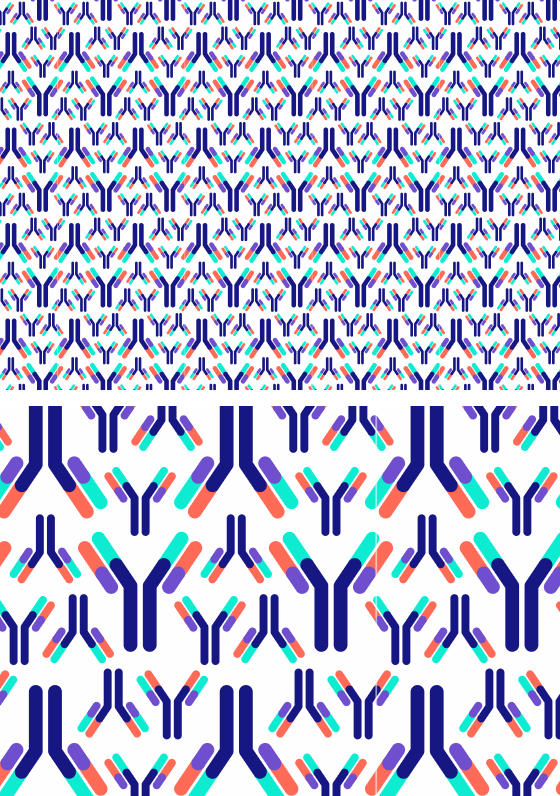
Top: the whole. Bottom: its middle third, enlarged.
This pattern is drawn by a WebGL 2 fragment shader. Its source:

```glsl
#version 300 es
precision highp float;

uniform vec2 u_resolution;
out vec4 fragColor;

#define WIDTH 768.0
#define PITCH vec2(87.25, 131.0)
#define SMALL 0.575
#define STRAND 3.15
#define STEM_X 4.4
#define ARM_LENGTH 26.0
#define SEAM_OPACITY 0.55

const vec3 PAPER = vec3(1.0, 0.995, 1.0);
const vec3 NAVY = vec3(0.085, 0.09, 0.51);
const vec3 PURPLE = vec3(0.44, 0.31, 0.81);
const vec3 TEAL = vec3(0.05, 0.92, 0.82);
const vec3 CORAL = vec3(1.0, 0.42, 0.34);

float capsule(vec2 p, vec2 a, vec2 b) {
    vec2 pa = p - a, ba = b - a;
    float t = clamp(dot(pa, ba) / dot(ba, ba), 0.0, 1.0);
    return length(pa - ba * t) - STRAND;
}

void paint(inout vec3 color, vec3 ink, float dist, float pixel) {
    color = mix(color, ink, clamp(0.5 - dist / pixel, 0.0, 1.0));
}

// Upright Y of paired strands, mirrored about its axis
void antibody(inout vec3 color, vec2 p, float pixel, bool swapTips) {
    p.x = abs(p.x);
    vec2 along = normalize(vec2(0.56, 0.83));
    vec2 bend = vec2(STEM_X, 2.0);
    vec2 side = bend + 7.6 * vec2(along.y, -along.x);
    vec3 innerTip = swapTips ? CORAL : TEAL;
    vec3 outerTip = swapTips ? TEAL : CORAL;

    // Coloured arm tips
    paint(color, innerTip, capsule(p, bend + along * 12.0, bend + along * ARM_LENGTH), pixel);
    paint(color, outerTip, capsule(p, side + along * 12.0, side + along * ARM_LENGTH), pixel);

    // Short outer strand, then stem with its bent shoulder
    paint(color, PURPLE, capsule(p, side + along * 4.5, side + along * 12.0), pixel);
    float stem = capsule(p, vec2(STEM_X, -25.0), bend);
    float shoulder = capsule(p, bend, bend + along * 11.5);
    paint(color, NAVY, min(stem, shoulder), pixel);
}

void main() {
    float pixel = WIDTH / u_resolution.x;
    vec2 p = vec2(gl_FragCoord.x, u_resolution.y - gl_FragCoord.y) * pixel;
    vec3 color = PAPER;

    // Two large and two small figures on the column axes
    for (int i = 0; i < 4; i++) {
        bool large = i < 2;
        bool inverted = i == 0 || i == 3;
        float y = large ? (inverted ? 72.0 : 131.5) : (inverted ? 113.0 : 90.5);
        vec2 d = p - vec2(inverted ? 15.0 : 58.3, y);
        vec2 cell = round(d / PITCH);
        d -= cell * PITCH;
        bool odd = mod(cell.y, 2.0) > 0.5;
        float size = large ? 1.0 : SMALL;
        if (!inverted) d.y = -d.y;
        antibody(color, d / size, pixel / size, inverted && odd);
    }

    // Small side-by-side pairs, trading places on alternate rows
    for (int i = 0; i < 4; i++) {
        bool lower = i > 1;
        bool right = (i & 1) == 1;
        vec2 d = p - vec2(lower ? 58.3 : 15.0, lower ? 52.5 : 18.5);
        float row = round(d.y / PITCH.y);
        bool odd = mod(row, 2.0) > 0.5;
        bool inverted = (right != lower) != odd;
        float drift = (lower ? -1.0 : 1.0) * (odd ? 1.0 : -1.0);
        d.x -= (right ? 13.5 : -13.5) + (lower ? 1.2 * drift : -1.5 * drift);
        d.y -= row * PITCH.y;
        d.x -= round(d.x / PITCH.x) * PITCH.x;
        if (!inverted) d.y = -d.y;
        antibody(color, d / SMALL, pixel / SMALL, odd != lower);
    }

    // Hairline seams between double columns
    float period = 2.0 * PITCH.x;
    float seam = abs(mod(p.x - 79.0 + 0.5 * period, period) - 0.5 * period) - 0.4;
    color = mix(color, PAPER, SEAM_OPACITY * clamp(0.5 - seam / pixel, 0.0, 1.0));

    fragColor = vec4(color, 1.0);
}
```
